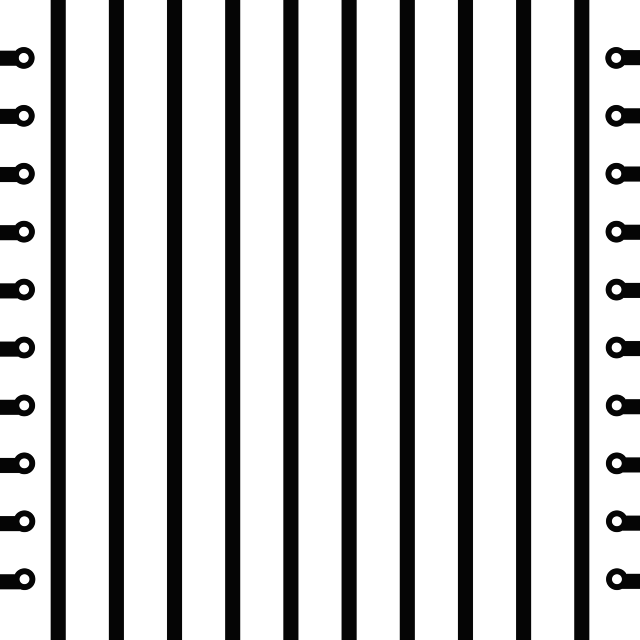
Write a WebGL 2 fragment shader that draws this pattern.

```glsl
#version 300 es
precision highp float;
// Ten black vertical bars on white, with a column of ten ring-ended stubs
// entering from the left and right edges. Bars, rings and stubs are distance
// functions folded onto their nearest repeat; rings step slightly closer than stubs.

uniform vec2 u_resolution;
out vec4 fragColor;

const vec3 PAPER = vec3(1.0);
const vec3 INK = vec3(0.02);

const float COUNT = 10.0;             // bars across, stubs down each side
const float PITCH = 1.0 / 11.0;       // spacing of bars and stubs
const float HALF_WIDTH = 0.0118;      // half thickness of bars and stubs
const float RING_PITCH = 0.0905;      // spacing of rings from the top
const float RING_OUTER = 0.0170;
const float RING_HOLE = 0.0077;
const float LEFT_RING_X = 0.0371;
const float RIGHT_RING_X = 0.9628;
const float RING_DRIFT = 0.00013;     // sideways shift per row
const float RIGHT_STUB_LIFT = 0.0008; // right stubs sit a little higher
const float SOFTNESS = 0.0008;        // half width of the edge blend

// Index from 1 to COUNT of the repeat nearest to a coordinate.
float nearestIndex(float coord, float pitch) {
    return clamp(floor(coord / pitch + 0.5), 1.0, COUNT);
}

// Signed distance to the nearest line of a repeated set.
float lineDistance(float coord) {
    return abs(coord - nearestIndex(coord, PITCH) * PITCH) - HALF_WIDTH;
}

// One column of stubs; side is -1 for the left edge and +1 for the right.
// p.y runs down from the top.
float terminalDistance(vec2 p, float ringX, float side, float lift) {
    float row = nearestIndex(p.y, RING_PITCH);
    vec2 center = vec2(ringX + RING_DRIFT * (row - 1.0), row * RING_PITCH);
    float radius = length(p - center);
    float stub = max(lineDistance(p.y + lift), (center.x - p.x) * side);
    float solid = min(radius - RING_OUTER, stub);
    return max(solid, RING_HOLE - radius);
}

void main() {
    vec2 uv = gl_FragCoord.xy / u_resolution;
    vec2 p = vec2(uv.x, 1.0 - uv.y);

    // Combine the bars with both columns.
    float shape = lineDistance(p.x);
    shape = min(shape, terminalDistance(p, LEFT_RING_X, -1.0, 0.0));
    shape = min(shape, terminalDistance(p, RIGHT_RING_X, 1.0, RIGHT_STUB_LIFT));

    // Blend over at least one pixel.
    float blend = max(SOFTNESS, 0.6 / min(u_resolution.x, u_resolution.y));
    float paper = smoothstep(-blend, blend, shape);
    fragColor = vec4(mix(INK, PAPER, paper), 1.0);
}
```
